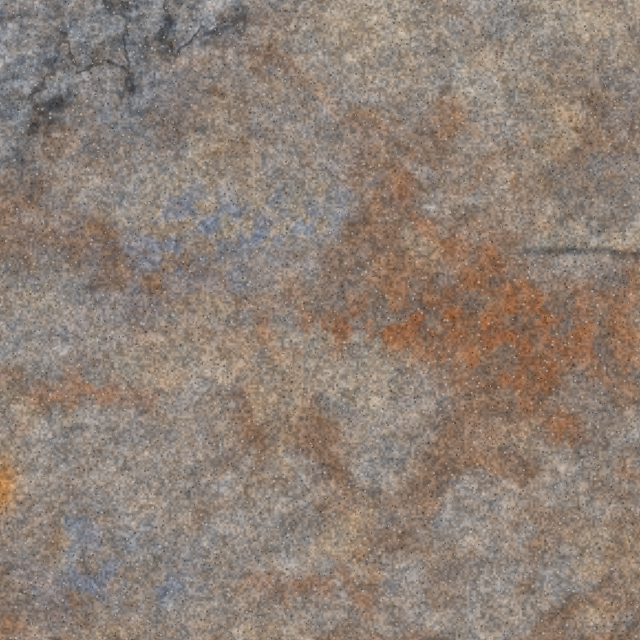
Reproduce this texture procedurally as a WebGL 2 fragment shader.

```glsl
#version 300 es
precision highp float;

uniform vec2 u_resolution;
out vec4 outColor;

const vec3 TAUPE = vec3(0.525, 0.480, 0.447);
const vec3 BROWN = vec3(0.530, 0.437, 0.372);
const vec3 GREY = vec3(0.585, 0.558, 0.535);
const vec3 SAND = vec3(0.665, 0.610, 0.535);
const vec3 RUST = vec3(0.555, 0.365, 0.250);
const vec3 OCHRE = vec3(0.720, 0.470, 0.230);
const vec3 SLATE = vec3(0.475, 0.485, 0.505);
const vec3 BLUE = vec3(0.435, 0.460, 0.520);
const vec3 SPECK = vec3(0.800, 0.785, 0.760);
const float GRAIN_FREQ = 290.0;
const float GRAIN_GAIN = 0.66;
const float SPECK_FREQ = 95.0;
const float SPECK_SHARE = 0.20;
const float CRACK_DEPTH = 0.30;

float hash(vec2 p) {
    vec3 q = fract(vec3(p.xyx) * 0.1031);
    q += dot(q, q.yzx + 33.33);
    return fract((q.x + q.y) * q.z);
}

float noise(vec2 p) {
    vec2 i = floor(p), f = fract(p);
    f = f * f * (3.0 - 2.0 * f);
    return mix(mix(hash(i), hash(i + vec2(1, 0)), f.x),
               mix(hash(i + vec2(0, 1)), hash(i + vec2(1, 1)), f.x), f.y);
}

float fbm(vec2 p) {
    float sum = 0.0, amp = 0.5;
    for (int i = 0; i < 6; i++) {
        sum += amp * noise(p);
        p = mat2(1.6, 1.2, -1.2, 1.6) * p + 17.3;
        amp *= 0.53;
    }
    return sum;
}

// Soft elliptical stain, tilted by its slope
float stain(vec2 p, vec2 centre, vec2 radius, float slope) {
    vec2 d = p - centre;
    d.y -= slope * d.x;
    d /= radius;
    return exp(-dot(d, d));
}

// Scattered round grains, one candidate per cell
float specks(vec2 p, float share) {
    vec2 cell = floor(p);
    float cover = 0.0;
    for (int y = -1; y <= 1; y++)
    for (int x = -1; x <= 1; x++) {
        vec2 c = cell + vec2(x, y);
        vec2 centre = c + vec2(hash(c + 3.7), hash(c + 71.2));
        float radius = mix(0.12, 0.30, hash(c + 29.4));
        float on = step(hash(c + 53.1), share);
        cover = max(cover, on * (1.0 - smoothstep(radius * 0.3, radius, distance(p, centre))));
    }
    return cover;
}

// Thin dark lines where the noise crosses its middle value
float cracks(vec2 p) {
    float ridge = abs(fbm(p) - 0.5);
    return 1.0 - smoothstep(0.0, 0.045, ridge);
}

void main() {
    vec2 uv = gl_FragCoord.xy / u_resolution;
    vec2 warp = vec2(fbm(uv * 6.0 + 4.1), fbm(uv * 6.0 + 38.6)) - 0.5;
    vec2 p = uv + 0.22 * warp;

    // Cloudy ground
    float mottle = fbm(uv * 34.0 + 9.0);
    vec3 col = mix(TAUPE, BROWN, smoothstep(0.38, 0.62, fbm(p * vec2(4.0, 6.0) + 2.0)));
    col = mix(col, GREY, 0.85 * smoothstep(0.42, 0.66, fbm(p * vec2(5.0, 8.0) + 21.0)));
    col = mix(col, SAND, 0.55 * smoothstep(0.52, 0.70, fbm(p * vec2(7.0, 11.0) + 47.0)));

    // Slate corner and bluish patches
    float slate = smoothstep(0.72, 0.87, p.y - 0.35 * p.x + 0.05) * (1.0 - smoothstep(0.34, 0.52, p.x));
    float blue = stain(p, vec2(0.36, 0.70), vec2(0.20, 0.06), 0.1)
               + stain(p, vec2(0.18, 0.15), vec2(0.13, 0.06), 0.0)
               + 0.5 * stain(p, vec2(0.18, 0.58), vec2(0.16, 0.10), 0.3);
    col = mix(col, SLATE, 0.75 * slate);
    col = mix(col, BLUE, 0.8 * min(blue, 1.0) * smoothstep(0.36, 0.62, mottle));

    // Rust band, its diagonal arms and small stains
    float rust = stain(p, vec2(0.72, 0.50), vec2(0.36, 0.08), -0.05)
               + 0.6 * stain(p, vec2(0.73, 0.66), vec2(0.13, 0.035), -0.8)
               + 0.7 * stain(p, vec2(0.92, 0.32), vec2(0.13, 0.035), -0.8)
               + 0.6 * stain(p, vec2(0.17, 0.41), vec2(0.09, 0.03), 0.0)
               + 0.5 * stain(p, vec2(0.46, 0.11), vec2(0.12, 0.035), 0.0);
    float streak = noise(uv * vec2(95.0, 38.0)) - 0.5;
    col = mix(col, RUST, min(rust, 1.0) * smoothstep(0.28, 0.68, mottle + 0.2 * streak));
    col = mix(col, OCHRE, 0.8 * stain(uv, vec2(0.0, 0.24), vec2(0.025, 0.045), 0.0));

    // Worn ledge: pale above, shadow along the edge
    float edge = uv.y - 0.605 - 0.02 * warp.y;
    float ledge = smoothstep(0.78, 0.88, uv.x);
    col = mix(col, SAND, 0.6 * ledge * smoothstep(0.0, 0.008, edge) * exp(-max(edge, 0.0) * 20.0));
    col *= 1.0 - 0.28 * ledge * exp(-pow(edge / 0.007, 2.0));

    // Uneven relief and cracked slate
    float relief = fbm(uv * vec2(16.0, 22.0) + 63.0) - fbm((uv + vec2(-0.006, 0.008)) * vec2(16.0, 22.0) + 63.0);
    col *= 1.0 + relief * (0.25 + 0.9 * slate) + 0.30 * (mottle - 0.5);
    col *= 1.0 - CRACK_DEPTH * slate * cracks(p * vec2(9.0, 5.0) + 80.0);

    // Mineral grain in brightness and tint
    vec2 g = uv * GRAIN_FREQ;
    float grain = 0.50 * noise(g) + 0.32 * noise(g * 0.53 + 11.0) + 0.18 * noise(g * 0.27 + 5.0) - 0.5;
    float tint = noise(g * 0.31 + 90.0) + noise(g * 0.13 + 130.0) - 1.0;
    col *= 1.0 + GRAIN_GAIN * grain;
    col += tint * vec3(0.035, 0.0, -0.035);
    col = mix(col, SPECK, 0.55 * specks(uv * SPECK_FREQ, SPECK_SHARE));
    col *= 1.0 - 0.30 * specks(uv * SPECK_FREQ * 1.2 + 40.0, SPECK_SHARE);

    outColor = vec4(clamp(col, 0.0, 1.0), 1.0);
}
```
